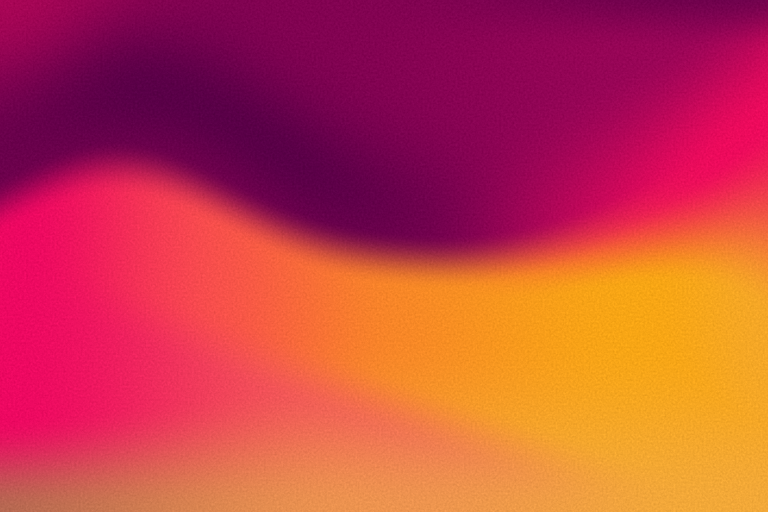
Write a Shadertoy shader that draws this background.

```glsl
// Soft sunset gradient: a plum wave above a pink, orange and gold field.
// Two colour fields meet along a curve made of a bump and a parabola;
// glows are added by distance to that curve, then fine gradient-noise grain.

#define EDGE_SOFTNESS 0.055
#define RIDGE_SOFTNESS 0.065
#define BAND_WIDTH 0.14
#define GRAIN_CELLS 235.0
#define GRAIN_STRENGTH 0.075

const vec3 PLUM    = vec3(0.35, 0.00, 0.28);
const vec3 PURPLE  = vec3(0.51, 0.01, 0.32);
const vec3 MAGENTA = vec3(0.60, 0.02, 0.34);
const vec3 CRIMSON = vec3(0.93, 0.04, 0.36);
const vec3 PINK    = vec3(0.93, 0.03, 0.38);
const vec3 CORAL   = vec3(0.97, 0.29, 0.31);
const vec3 ROSE    = vec3(0.95, 0.36, 0.34);
const vec3 ORANGE  = vec3(0.97, 0.50, 0.17);
const vec3 GOLD    = vec3(0.97, 0.65, 0.08);
const vec3 HONEY   = vec3(0.95, 0.66, 0.22);
const vec3 CLAY    = vec3(0.68, 0.38, 0.32);
const vec3 SAND    = vec3(0.93, 0.58, 0.31);

float bell(float x, float center, float width) {
    float t = (x - center) / width;
    return exp(-t * t);
}

// Soft step that falls from 1 to 0 as x goes from a to b
float fall(float a, float b, float x) {
    return 1.0 - smoothstep(a, b, x);
}

vec2 hashGradient(vec2 cell) {
    vec3 q = fract(cell.xyx * vec3(0.1031, 0.1030, 0.0973));
    q += dot(q, q.yzx + 33.33);
    return fract((q.xx + q.yz) * q.zy) * 2.0 - 1.0;
}

float gradientNoise(vec2 p) {
    vec2 i = floor(p), f = fract(p);
    vec2 u = f * f * (3.0 - 2.0 * f);
    vec2 e = vec2(1.0, 0.0);
    float a = dot(hashGradient(i), f);
    float b = dot(hashGradient(i + e.xy), f - e.xy);
    float c = dot(hashGradient(i + e.yx), f - e.yx);
    float d = dot(hashGradient(i + e.xx), f - e.xx);
    return mix(mix(a, b, u.x), mix(c, d, u.x), u.y);
}

// Height of the wave: crest on the left, trough in the middle, rise on the right
float waveHeight(float x) {
    float rise = max(x - 0.56, 0.0);
    return 0.484 + 0.188 * bell(x, 0.15, 0.21) + 1.45 * rise * rise;
}

// Purple field with a dark band that follows the wave
vec3 upperField(vec2 uv, float dist, float rightGlow) {
    vec3 color = mix(PURPLE, MAGENTA, smoothstep(0.4, 0.9, uv.x));
    float cornerGlow = fall(0.0, 0.32, uv.x) * smoothstep(0.75, 1.0, uv.y);
    color = mix(color, CRIMSON, 0.36 * cornerGlow);
    float bandHeight = 0.56 + 0.26 * bell(uv.x, 0.18, 0.24);
    float band = bell(uv.y, bandHeight, BAND_WIDTH);
    band *= fall(0.35, 0.76, uv.x) * mix(0.6, 1.0, smoothstep(0.0, 0.2, uv.x));
    color = mix(color, PLUM, band);
    color = mix(color, CRIMSON, rightGlow * fall(0.0, 0.3, dist));
    float topShade = smoothstep(0.9, 1.02, uv.y) * smoothstep(0.4, 0.9, uv.x);
    return mix(color, PLUM, 0.7 * topShade);
}

// Pink to gold above a slanted ridge, rose to sand below it
vec3 lowerField(vec2 uv, float dist, float rightGlow) {
    vec3 warm = mix(PINK, CORAL, smoothstep(0.02, 0.29, uv.x));
    warm = mix(warm, ORANGE, smoothstep(0.22, 0.52, uv.x));
    warm = mix(warm, GOLD, smoothstep(0.4, 0.84, uv.x));
    warm = mix(warm, HONEY, max(fall(0.0, 0.35, uv.y), 0.5 * smoothstep(0.85, 1.0, uv.x)));
    float glowDepth = 0.08 + 0.3 * pow(uv.x, 8.0);
    warm = mix(warm, CRIMSON, rightGlow * fall(0.0, glowDepth, -dist));

    vec3 base = mix(PINK, ROSE, smoothstep(0.0, 0.45, uv.x));
    vec3 ground = mix(CLAY, SAND, smoothstep(-0.15, 0.5, uv.x));
    ground = mix(ground, HONEY, smoothstep(0.5, 0.95, uv.x));
    base = mix(base, ground, fall(0.0, 0.18 + 0.2 * uv.x, uv.y));

    float ridge = uv.y - (0.48 - 0.53 * uv.x);
    return mix(base, warm, smoothstep(-RIDGE_SOFTNESS, RIDGE_SOFTNESS, ridge));
}

void mainImage(out vec4 fragColor, in vec2 fragCoord) {
    vec2 uv = fragCoord / iResolution.xy;
    float dist = uv.y - waveHeight(uv.x);
    float rightGlow = smoothstep(0.55, 0.95, uv.x);

    // Blend both fields across the wave
    float above = smoothstep(-EDGE_SOFTNESS, EDGE_SOFTNESS, dist);
    vec3 color = mix(lowerField(uv, dist, rightGlow),
                     upperField(uv, dist, rightGlow), above);

    // Fine grain, stronger on bright colours
    vec2 grainPos = fragCoord / iResolution.y * GRAIN_CELLS;
    float grain = gradientNoise(grainPos) + 0.5 * gradientNoise(grainPos * 1.83 + 17.3);
    color += grain * GRAIN_STRENGTH * (0.35 + 0.65 * color);

    fragColor = vec4(clamp(color, 0.0, 1.0), 1.0);
}
```
